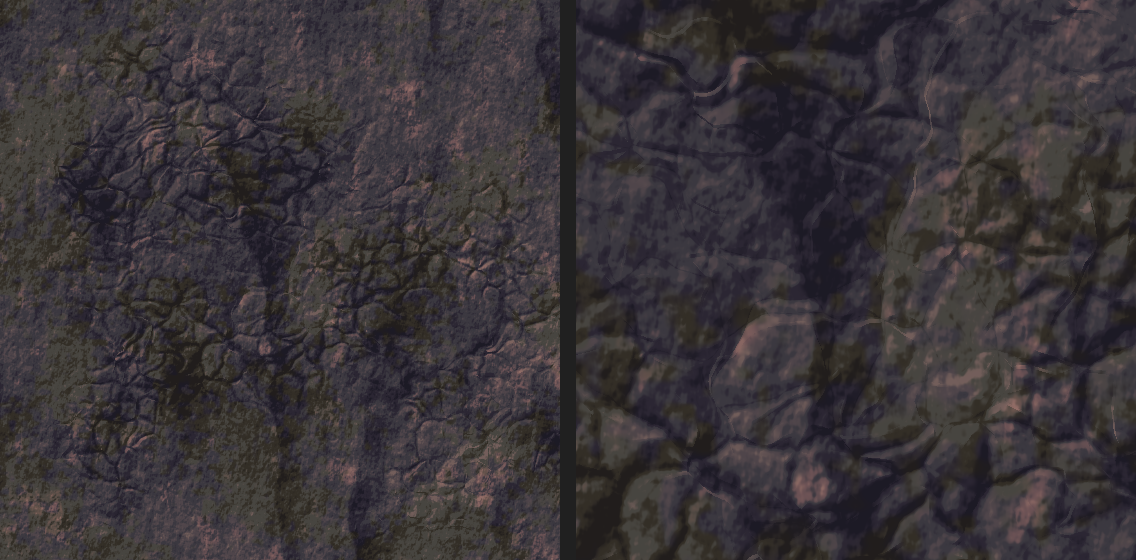
Left: the whole. Right: its middle third, enlarged.
Write a three.js fragment shader that draws this texture.

```glsl
// Dark weathered cliff face: fractured blocks, slanting gullies, mauve and olive stone.
#define BLOCK_SCALE vec2(9.0, 7.5)
#define SHARD_SCALE vec2(24.0, 25.0)
#define CRACK_WIDTH 0.006
#define GULLY_COUNT 4.0
#define GULLY_DEPTH 0.38
#define RELIEF 0.19
#define GRAIN 0.42
#define EXPOSURE 0.58
#define LIGHT_DIR vec2(-0.5, 0.86)
#define LIGHT_STEP 0.0025

varying vec2 vUv;

float hash(vec2 p) {
  return fract(sin(dot(p, vec2(127.1, 311.7))) * 43758.5453);
}

float noise(vec2 p) {
  vec2 i = floor(p), f = fract(p);
  f = f * f * (3.0 - 2.0 * f);
  return mix(mix(hash(i), hash(i + vec2(1.0, 0.0)), f.x),
             mix(hash(i + vec2(0.0, 1.0)), hash(i + vec2(1.0, 1.0)), f.x), f.y);
}

float fbm(vec2 p) {
  float sum = 0.0, amp = 0.5;
  for (int i = 0; i < 5; i++) {
    sum += amp * noise(p);
    p = mat2(0.8, 0.6, -0.6, 0.8) * p * 2.03 + 17.3;
    amp *= 0.5;
  }
  return sum / 0.97;
}

// Voronoi blocks: x = distance to the nearest joint, y = random block value
vec2 blocks(vec2 p) {
  vec2 nearest = vec2(0.0), second = vec2(9.0);
  float d1 = 90.0, d2 = 99.0, id = 0.0;
  for (int j = -1; j <= 1; j++) {
    for (int i = -1; i <= 1; i++) {
      vec2 cell = floor(p) + vec2(float(i), float(j));
      vec2 c = cell + 0.05 + 0.9 * vec2(hash(cell), hash(cell + 31.7));
      float d = dot(c - p, c - p);
      if (d < d1) {
        d2 = d1; second = nearest;
        d1 = d; nearest = c;
        id = hash(cell + 7.3);
      } else if (d < d2) {
        d2 = d; second = c;
      }
    }
  }
  return vec2((d2 - d1) / (2.0 * length(second - nearest)), id);
}

// Rock surface: x = height, y = crack darkness, z = block tone
vec3 rock(vec2 p) {
  vec2 q = p + 0.09 * (vec2(fbm(p * 6.0), fbm(p * 6.0 + 40.0)) - 0.5)
         + 0.022 * (vec2(noise(p * 34.0), noise(p * 34.0 + 70.0)) - 0.5);
  float broken = fbm(p * 5.0 + 4.0) + 0.1 - 0.2 * length(p - vec2(0.3, 0.6));
  float blocky = smoothstep(0.36, 0.62, broken);
  float shardy = smoothstep(0.44, 0.62, broken);
  vec2 big = blocks(q * BLOCK_SCALE);
  vec2 small = blocks(q * SHARD_SCALE + 5.0);

  // Cracks swell, thin out and vanish along their length
  float open = smoothstep(0.3, 0.75, noise(p * 11.0 + 3.0));
  float width = CRACK_WIDTH * (0.25 + 1.5 * open);
  float bigCrack = 1.0 - smoothstep(0.0, width, big.x / BLOCK_SCALE.x);
  float smallCrack = 1.0 - smoothstep(0.0, width * 0.7, small.x / SHARD_SCALE.x);
  float crack = max(bigCrack * blocky * (0.2 + 0.8 * open), smallCrack * shardy * (0.25 + 0.6 * open));

  float chips = abs(fbm(p * vec2(42.0, 30.0) + 9.0) - 0.5);
  float height = 0.010 * smoothstep(0.0, 0.15, big.x) * blocky
               + 0.007 * smoothstep(0.0, 0.25, small.x) * shardy
               + 0.040 * fbm(p * vec2(32.0, 22.0)) + 0.030 * chips;
  float tone = (big.y - 0.5) * (0.3 + 0.7 * blocky) + (small.y - 0.5) * (0.15 + 0.85 * shardy);
  return vec3(height, crack, tone);
}

// Long shadowed gullies: one crisp side, one soft side, leaning on the left
float gully(vec2 p) {
  float lean = 0.35 * (1.0 - smoothstep(0.35, 0.75, p.x));
  float x = p.x + lean * (p.y - 0.5) + 0.2 * (noise(p * vec2(3.0, 2.0) + 2.0) - 0.5)
          + 0.08 * (fbm(p * vec2(16.0, 11.0)) - 0.5);
  float s = fract(x * GULLY_COUNT + 0.3);
  float shade = smoothstep(0.0, 0.05, s) * (1.0 - smoothstep(0.08, 0.45, s));
  return shade * smoothstep(0.36, 0.6, fbm(p * vec2(6.0, 3.2) + 23.0));
}

// Stone colours from shadow to lit face, cool mauve against warm olive
vec3 stone(float t, float warmth) {
  vec3 cool = mix(vec3(0.11, 0.10, 0.145), vec3(0.17, 0.15, 0.20), smoothstep(-0.05, 0.25, t));
  cool = mix(cool, vec3(0.23, 0.22, 0.25), smoothstep(0.27, 0.5, t));
  cool = mix(cool, vec3(0.31, 0.27, 0.29), smoothstep(0.54, 0.78, t));
  vec3 warm = mix(vec3(0.13, 0.115, 0.11), vec3(0.20, 0.18, 0.15), smoothstep(0.0, 0.35, t));
  warm = mix(warm, vec3(0.28, 0.27, 0.25), smoothstep(0.38, 0.66, t));
  return mix(mix(cool, warm, warmth), vec3(0.45, 0.37, 0.355), smoothstep(0.78, 1.1, t));
}

void main() {
  vec2 p = vUv;
  vec3 face = rock(p);
  float ahead = rock(p + LIGHT_DIR * LIGHT_STEP).x;
  float light = clamp((face.x - ahead) / LIGHT_STEP, -1.4, 1.6);

  // Broad patches, weathering streaks and fine grain
  float broad = fbm(p * 5.0 + 11.0) - 0.5;
  float streak = fbm(p * vec2(60.0, 18.0)) - 0.5;
  float grain = 0.4 * noise(p * 120.0) + 0.6 * noise(p * 250.0 + 9.0) - 0.5;
  float tone = EXPOSURE + 0.5 * broad + 0.35 * streak + 0.17 * face.z
             + RELIEF * light + GRAIN * grain;
  tone -= GULLY_DEPTH * gully(p) + 0.42 * face.y;

  float hue = fbm(p * 9.0 + 60.0) + 0.4 * (noise(p * 90.0) - 0.5);
  vec3 color = stone(tone, smoothstep(0.47, 0.66, hue));

  // Rusty pink flecks on the exposed faces
  float fleck = smoothstep(0.55, 0.7, fbm(p * vec2(30.0, 19.0) + 80.0));
  color += vec3(0.12, 0.055, 0.045) * fleck * smoothstep(0.45, 0.85, tone);
  gl_FragColor = vec4(color, 1.0);
}
```
